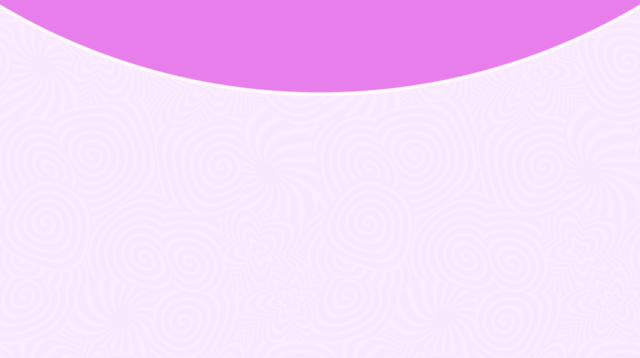
Reproduce this background procedurally as a WebGL 1 fragment shader.

```glsl
precision highp float;

uniform vec2 u_resolution;

const float TAU = 6.2831853;

// Colours
const vec3 PAPER = vec3(0.977, 0.912, 0.997);
const vec3 INK = vec3(0.986, 0.932, 1.0);
const vec3 ORCHID = vec3(0.91, 0.49, 0.925);
const vec3 RIM = vec3(1.0, 0.985, 0.98);

// Layout, in canvas heights, with x measured from the middle
const float DISC_RADIUS = 1.749;
const float DISC_BOTTOM = 0.742;
const float RIM_WIDTH = 0.0095;

// Line pattern
const float TILE = 0.9;
const float CELLS = 4.0;
const float LINE_GAP = 0.024;
const float WARP = 0.012;
const vec2 SPIRAL_CENTER = vec2(-0.757, 0.369);
const float SPIRAL_RADIUS = 0.13;

vec2 hash2(vec2 p) {
    vec2 q = vec2(dot(p, vec2(127.1, 311.7)), dot(p, vec2(269.5, 183.3)));
    return fract(sin(q) * 43758.5);
}

// Soft line at every whole value of the phase
float stripes(float phase) {
    return smoothstep(0.35, 0.95, 0.5 + 0.5 * cos(TAU * phase));
}

float spiral(vec2 d) {
    return stripes(length(d) / LINE_GAP + atan(d.y, d.x) / TAU);
}

// Nested outlines of a flower
float petals(vec2 d, float count, float turn) {
    float lobe = abs(cos(0.5 * count * atan(d.y, d.x) + turn));
    return stripes(length(d) * (1.35 - 0.6 * lobe) / LINE_GAP);
}

// Curved strands spreading from a centre
float fan(vec2 d, float count) {
    float angle = atan(d.y, d.x) + 5.0 * length(d);
    return stripes(angle * count / TAU) * smoothstep(0.01, 0.05, length(d));
}

// Repeating doodle: every cell centre owns one motif
float doodle(vec2 p) {
    p += WARP * sin(TAU / TILE * (3.0 * p.yx + vec2(0.1, 0.4)));
    vec2 fromSpiral = mod(p - SPIRAL_CENTER + 0.5 * TILE, TILE) - 0.5 * TILE;
    if (length(fromSpiral) < SPIRAL_RADIUS) return spiral(fromSpiral);

    float cellSize = TILE / CELLS;
    vec2 cell = floor(p / cellSize);
    vec2 nearest = vec2(1.0);
    vec2 seed = vec2(0.0);
    for (int j = -1; j <= 1; j++) {
        for (int i = -1; i <= 1; i++) {
            vec2 id = cell + vec2(float(i), float(j));
            vec2 random = hash2(mod(id, CELLS) + 3.0);
            vec2 d = p - (id + 0.15 + 0.7 * random) * cellSize;
            if (dot(d, d) < dot(nearest, nearest)) {
                nearest = d;
                seed = random;
            }
        }
    }
    float kind = fract(7.0 * (seed.x + seed.y));
    if (kind < 0.3) return spiral(nearest);
    if (kind < 0.7) return petals(nearest, 5.0 + floor(3.0 * seed.x), TAU * seed.y);
    return fan(nearest, 18.0);
}

void main() {
    float pixel = 1.0 / u_resolution.y;
    vec2 p = (gl_FragCoord.xy - vec2(0.5 * u_resolution.x, 0.0)) * pixel;

    vec3 color = mix(PAPER, INK, 0.8 * doodle(p));

    // Large disc hanging from the top, with a pale rim
    float disc = length(p - vec2(0.0, DISC_BOTTOM + DISC_RADIUS)) - DISC_RADIUS;
    color = mix(RIM, color, smoothstep(-pixel, pixel, disc - RIM_WIDTH));
    color = mix(ORCHID, color, smoothstep(-pixel, pixel, disc));

    gl_FragColor = vec4(color, 1.0);
}
```
